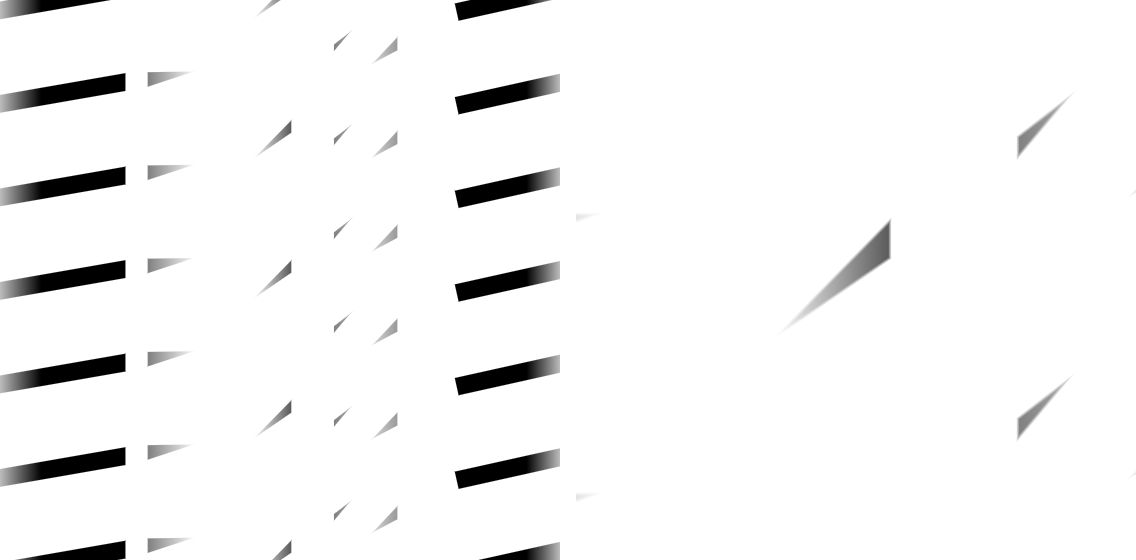
Left: the whole. Right: its middle third, enlarged.
A three.js fragment shader for this pattern:

```glsl
// Slanted black bars at both sides and thin grey wedges between them, on white.
// Each column folds y into its own vertical period and draws one shape by
// signed distance, shaded with a linear horizontal gradient.

varying vec2 vUv;

const float EDGE = 1.0 / 512.0;     // width of the smoothed outline
const float WHITE = 1.0;
const float BLACK = 0.0;
const float BAR_FADE = 0.74;        // grey of the bars at the canvas border

// Position relative to the nearest vertical repeat of an anchor.
vec2 repeatY(vec2 p, vec2 anchor, float period) {
  vec2 q = p - anchor;
  q.y = mod(q.y + 0.5 * period, period) - 0.5 * period;
  return q;
}

float coverage(float dist) {
  return clamp(0.5 - dist / EDGE, 0.0, 1.0);
}

// Signed distance to the line from a to b, positive on its left.
float lineSide(vec2 q, vec2 a, vec2 b) {
  vec2 dir = normalize(b - a);
  return dot(q - a, vec2(-dir.y, dir.x));
}

// Endless slanted bar, cut at the origin along the cap normal.
float barDistance(vec2 q, float slope, float halfWidth, vec2 capNormal) {
  float across = abs(lineSide(q, vec2(0.0), vec2(1.0, slope))) - halfWidth;
  return max(across, dot(q, normalize(capNormal)));
}

// Triangle with an upright base centred on the origin and one free tip.
float wedgeDistance(vec2 q, float halfBase, vec2 tip) {
  float side = sign(tip.x);
  q.x *= side;
  tip.x *= side;
  float upper = lineSide(q, vec2(0.0, halfBase), tip);
  float lower = lineSide(q, tip, vec2(0.0, -halfBase));
  // The lower edge runs back to the base, so its left lies inside.
  lower = -lineSide(q, vec2(0.0, -halfBase), tip);
  return max(max(upper, lower), -q.x);
}

// Paints a column of wedges; greys holds the tone at the base and at the tip.
float paintWedges(float tone, vec2 p, vec2 anchor, float period,
                  float halfBase, vec2 tip, vec2 greys) {
  vec2 q = repeatY(p, anchor, period);
  float shade = mix(greys.x, greys.y, clamp(q.x / tip.x, 0.0, 1.0));
  return mix(tone, shade, coverage(wedgeDistance(q, halfBase, tip)));
}

// Paints a column of bars in the given shade.
float paintBars(float tone, vec2 p, vec2 anchor, float period, float slope,
                float halfWidth, vec2 capNormal, float shade) {
  vec2 q = repeatY(p, anchor, period);
  return mix(tone, shade, coverage(barDistance(q, slope, halfWidth, capNormal)));
}

void main() {
  vec2 p = vUv;
  float tone = WHITE;

  // Bars, fading towards the left and right borders
  float leftShade = mix(BAR_FADE, BLACK, clamp(p.x / 0.074, 0.0, 1.0));
  float rightShade = mix(BLACK, BAR_FADE, clamp((p.x - 0.94) / 0.06, 0.0, 1.0));
  tone = paintBars(tone, p, vec2(0.224, 0.8535), 0.167, 0.174, 0.0157,
                   vec2(1.0, 0.0), leftShade);
  tone = paintBars(tone, p, vec2(0.8155, 0.8112), 0.1672, 0.222, 0.0158,
                   vec2(-1.0, -0.222), rightShade);

  // Wedges, from left to right
  tone = paintWedges(tone, p, vec2(0.2637, 0.8581), 0.1665, 0.013,
                     vec2(0.0833, 0.0143), vec2(0.5, 0.97));
  tone = paintWedges(tone, p, vec2(0.5202, 0.7741), 0.25, 0.0111,
                     vec2(-0.0664, -0.0566), vec2(0.35, 0.97));
  tone = paintWedges(tone, p, vec2(0.5964, 0.9147), 0.1677, 0.0059,
                     vec2(0.0286, 0.028), vec2(0.5, 0.65));
  tone = paintWedges(tone, p, vec2(0.7096, 0.9219), 0.1675, 0.0117,
                     vec2(-0.0443, -0.0352), vec2(0.6, 0.84));

  gl_FragColor = vec4(vec3(tone), 1.0);
}
```
